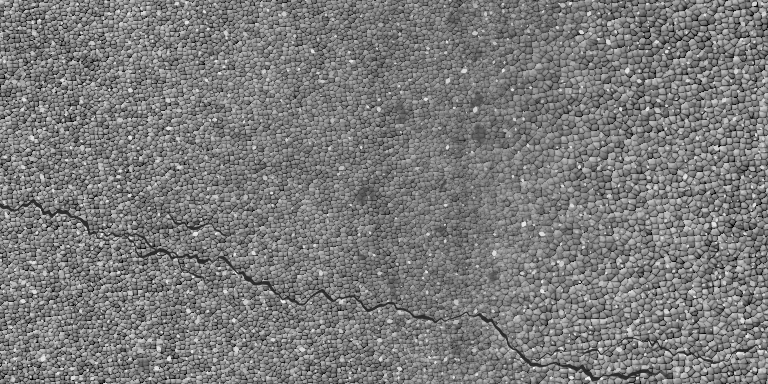
Write a Shadertoy shader that draws this texture.

```glsl
// Weathered grey asphalt: two sizes of packed stones made from Voronoi cells,
// lit from the upper left, with pale chips, oily stains and a long ragged
// crack falling from the left edge to the lower right.

vec2 hash2(vec2 p) {
    vec3 q = fract(p.xyx * vec3(0.1031, 0.1030, 0.0973));
    q += dot(q, q.yzx + 33.33);
    return fract((q.xx + q.yz) * q.zy);
}

float noise(vec2 p) {
    vec2 i = floor(p), f = fract(p);
    f = f * f * (3.0 - 2.0 * f);
    float low = mix(hash2(i).x, hash2(i + vec2(1, 0)).x, f.x);
    float high = mix(hash2(i + vec2(0, 1)).x, hash2(i + vec2(1, 1)).x, f.x);
    return mix(low, high, f.y);
}

// Packed stones: own tone, slanted light, dark gaps between neighbours
float stones(vec2 p) {
    vec2 cell = floor(p), f = fract(p), toStone = vec2(0), id = vec2(0);
    float nearest = 9.0, second = 9.0;
    for (int y = -1; y <= 1; y++)
    for (int x = -1; x <= 1; x++) {
        vec2 o = vec2(x, y), h = hash2(cell + o + 50.0);
        vec2 r = o + 0.1 + 0.8 * h - f;
        float d = length(r);
        if (d < nearest) {
            second = nearest;
            nearest = d;
            toStone = r;
            id = hash2(cell + o + 217.0);
        } else second = min(second, d);
    }
    float gap = 1.0 - smoothstep(0.0, 0.42, second - nearest);
    float light = dot(-toStone, vec2(-0.45, 0.9));
    return 0.565 + 0.21 * (id.x - 0.5) + 0.27 * light - 0.2 * gap * (0.5 + id.y);
}

// Pale chips: x is coverage, y is brightness
vec2 chips(vec2 p, float density, float px) {
    vec2 cell = floor(p), h = hash2(cell + 11.0), k = hash2(cell + 93.0);
    vec2 q = fract(p) - 0.34 - 0.32 * h;
    float turn = 6.283 * k.x;
    q = mat2(cos(turn), -sin(turn), sin(turn), cos(turn)) * q;
    float radius = 0.13 + 0.17 * k.y * k.y;
    float d = max(length(q * vec2(0.85, 1.2)), abs(q.x + q.y) * 0.9) - radius;
    float present = step(hash2(cell + 171.0).x, density);
    return vec2(present * (1.0 - smoothstep(-0.6 * px, 0.6 * px, d)), 0.67 + 0.27 * h.y);
}

// Ragged crack from a to b: x is the dark opening, y is its lit lower lip
vec2 crack(vec2 p, vec2 a, vec2 b, float width, float seed, float px) {
    float len = length(b - a);
    vec2 dir = (b - a) / len;
    float along = dot(p - a, dir), across = dot(p - a, vec2(-dir.y, dir.x));
    across -= 0.085 * (noise(vec2(along * 6.0, seed)) - 0.5);
    across -= 0.034 * (noise(vec2(along * 23.0, seed + 7.0)) - 0.5);
    across -= 0.014 * (noise(vec2(along * 85.0, seed + 13.0)) - 0.5);
    float ends = smoothstep(0.0, 0.03, along) * smoothstep(len, len - 0.08, along);
    float w = width * (0.25 + 1.3 * noise(vec2(along * 32.0, seed + 21.0)));
    float opening = 1.0 - smoothstep(w - 0.7 * px, w + 0.7 * px, abs(across));
    float lip = smoothstep(-w - 0.013, -w - 0.003, across) * step(across, 0.0);
    return ends * vec2(opening, lip);
}

// Blotchy stains, gathered along two vertical tracks
float stains(vec2 p) {
    float sum = 0.0;
    vec2 warp = vec2(noise(p * 70.0), noise(p * 70.0 + 40.0)) - 0.5;
    for (int i = 0; i < 18; i++) {
        float n = float(i);
        vec2 h = hash2(vec2(n, 5.0)), k = hash2(vec2(n, 29.0));
        float stray = mod(n, 5.0) < 1.0 ? 1.6 : 0.12;
        vec2 centre = vec2(0.99 + 0.21 * mod(n, 2.0) + stray * (h.x - 0.5), (n + h.y) / 18.0);
        float d = length((p - centre + 0.026 * warp) * vec2(1.0, 0.8));
        float radius = 0.007 + 0.013 * k.x;
        sum = max(sum, (0.35 + 0.6 * k.y) * (1.0 - smoothstep(0.5 * radius, 1.3 * radius, d)));
    }
    return sum;
}

void mainImage(out vec4 fragColor, in vec2 fragCoord) {
    float px = 1.0 / iResolution.y;
    vec2 p = fragCoord * px;

    // Fine stones on the left give way to coarse ones on the right
    vec2 slanted = vec2(p.x + 0.15 * p.y, p.y - 0.12 * p.x);
    float coarse = smoothstep(0.85, 1.65, p.x + 0.25 * (noise(p * 5.0) - 0.5));
    float grey = mix(stones(slanted * vec2(76, 94)), stones(slanted * vec2(58, 66)), coarse);

    // Fine grit and broad uneven wear
    grey += 0.1 * (noise(p * 210.0) - 0.5) + 0.05 * (noise(p * 9.0) - 0.5);
    grey += 0.05 * (noise(p * 2.5 + 3.0) - 0.5);

    // The worn middle is calmer and holds fewer chips
    float rough = smoothstep(0.15, 0.95, length((p - vec2(1.05, 0.62)) * vec2(1.0, 1.1)));
    grey = mix(0.49, grey, 0.8 + 0.3 * rough);
    vec2 large = chips(p * 40.0, 0.08 + 0.24 * rough, 40.0 * px);
    vec2 small = chips(slanted * 67.0 + 31.0, 0.07 + 0.15 * rough, 67.0 * px);
    grey = mix(grey, large.y, 0.9 * large.x);
    grey = mix(grey, small.y, 0.9 * small.x);

    // Faint tracks and stains
    float tracks = exp(-pow((p.x - 0.99) * 28.0, 2.0)) + exp(-pow((p.x - 1.2) * 28.0, 2.0));
    grey -= 0.05 * tracks * noise(p * vec2(20, 6));
    grey = mix(grey, 0.2 + 0.15 * grey, stains(p));

    // Main crack and its side branches
    vec2 c = crack(p, vec2(-0.05, 0.47), vec2(1.76, -0.01), 0.0042, 3.0, px);
    c = max(c, crack(p, vec2(0.42, 0.42), vec2(0.66, 0.38), 0.0035, 15.0, px));
    c = max(c, crack(p, vec2(0.2, 0.41), vec2(0.6, 0.28), 0.0022, 44.0, px));
    c = max(c, crack(p, vec2(1.32, 0.1), vec2(2.05, 0.04), 0.0026, 62.0, px));
    grey += 0.1 * c.y;
    grey = mix(grey, 0.14, 0.92 * c.x);

    fragColor = vec4(vec3(clamp(grey, 0.0, 1.0)), 1.0);
}
```
